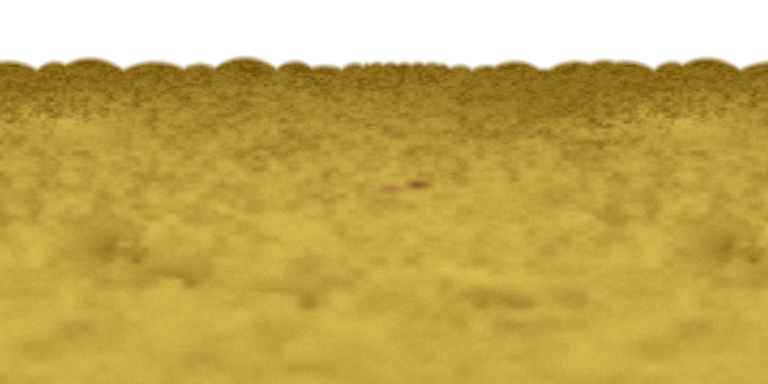
This texture is drawn by a WebGL 2 fragment shader. Its source:

```glsl
#version 300 es
precision highp float;
// Soft golden ground under a white sky, ending in a blurred scalloped rim.
// Wrapped band-limited noise grows coarser toward the viewer; broad elliptical
// patches add hollows and highlights, and the ground repeats sideways.

uniform vec2 u_resolution;
out vec4 outColor;

// Lengths are in canvas heights.
const float TILE = 1.607;           // width of one repeat
const float RIM_BASE = 0.819;       // height of the notches in the rim
const float RIM_BLUR = 0.011;
const float GRAIN_FAR = 0.011;      // lump size at the rim
const float GRAIN_NEAR = 0.085;     // lump size at the bottom
const float LUMP_CONTRAST = 0.85;
const float SPECK_CONTRAST = 0.13;
const vec3 SKY = vec3(1.0);
const vec3 OCHRE = vec3(0.55, 0.43, 0.11);
const vec3 GOLD = vec3(0.77, 0.67, 0.27);
const vec3 RUST = vec3(0.46, 0.24, 0.10);
const vec3 ROSE = vec3(0.62, 0.42, 0.25);

// Rim bumps: centre, half width, height.
const int BUMPS = 14;
const vec3 BUMP[BUMPS] = vec3[](
  vec3(0.021, 0.075, 0.020), vec3(0.143, 0.045, 0.019),
  vec3(0.234, 0.085, 0.028), vec3(0.404, 0.080, 0.019),
  vec3(0.521, 0.045, 0.014), vec3(0.638, 0.085, 0.030),
  vec3(0.768, 0.050, 0.020), vec3(0.846, 0.045, 0.009),
  vec3(0.924, 0.035, 0.015), vec3(1.198, 0.030, 0.010),
  vec3(1.268, 0.036, 0.009), vec3(1.341, 0.065, 0.020),
  vec3(1.500, 0.070, 0.020), vec3(1.575, 0.060, 0.023));

// Ground patches: centre and radii, with their change in tone.
const int PATCHES = 11;
const vec4 PATCH[PATCHES] = vec4[](
  vec4(0.28, 0.36, 0.07, 0.045), vec4(0.43, 0.285, 0.09, 0.030),
  vec4(0.74, 0.235, 0.10, 0.025), vec4(1.29, 0.215, 0.09, 0.025),
  vec4(1.50, 0.22, 0.06, 0.025), vec4(1.27, 0.27, 0.10, 0.030),
  vec4(0.38, 0.38, 0.07, 0.030), vec4(0.18, 0.67, 0.17, 0.035),
  vec4(1.42, 0.70, 0.25, 0.060), vec4(0.12, 0.76, 0.30, 0.030),
  vec4(1.50, 0.47, 0.15, 0.040));
const float PATCH_TONE[PATCHES] = float[](
  -0.70, -0.50, -0.38, -0.58, -0.36, 0.14, 0.18, 0.36, -0.28, -0.14, -0.16);

float hash(vec2 p) {
  vec3 q = fract(vec3(p.xyx) * 0.1031);
  q += dot(q, q.yzx + 33.33);
  return fract((q.x + q.y) * q.z);
}

// Value noise whose columns wrap after the given number of cells.
float wrappedNoise(vec2 p, float cells) {
  vec2 i = floor(p), f = fract(p);
  f = f * f * (3.0 - 2.0 * f);
  float x0 = mod(i.x, cells), x1 = mod(i.x + 1.0, cells);
  float low = mix(hash(vec2(x0, i.y)), hash(vec2(x1, i.y)), f.x);
  float high = mix(hash(vec2(x0, i.y + 1.0)), hash(vec2(x1, i.y + 1.0)), f.x);
  return mix(low, high, f.y) - 0.5;
}

// Octaves weighted around one lump size.
float lumps(vec2 p, float size) {
  float sum = 0.0, cells = 9.0;
  for (int i = 0; i < 6; i++) {
    float offBand = log2(TILE / cells / size);
    vec2 q = p * cells / TILE * vec2(1.0, 1.6) + vec2(0.0, 17.3 * float(i));
    sum += wrappedNoise(q, cells) * exp(-0.5 * offBand * offBand);
    cells *= 2.0;
  }
  return sum * 0.55;
}

float wrapOffset(float d) {
  return d - TILE * round(d / TILE);
}

float rimHeight(float x) {
  float rise = 0.0;
  for (int i = 0; i < BUMPS; i++) {
    float d = wrapOffset(x - BUMP[i].x) / BUMP[i].y;
    rise = max(rise, BUMP[i].z * (1.0 - d * d));
  }
  // A row of small teeth fills the gap between the larger bumps.
  float gap = smoothstep(0.93, 0.96, x) * (1.0 - smoothstep(1.14, 1.19, x));
  return RIM_BASE + max(rise, gap * (0.012 + 0.005 * abs(sin(x * 88.0))));
}

float spot(vec2 p, vec2 centre, vec2 radii) {
  vec2 d = (p - centre) / radii;
  return exp(-dot(d, d));
}

void main() {
  vec2 p = gl_FragCoord.xy / u_resolution.y;
  float nearness = 1.0 - clamp(p.y / RIM_BASE, 0.0, 1.0);
  float lump = lumps(p, mix(GRAIN_FAR, GRAIN_NEAR, pow(nearness, 1.1)));

  // Light falls off toward the rim; crevices are deeper than crests are high.
  float tone = 0.99 - 1.12 * pow(p.y / 0.82, 5.0);
  tone += LUMP_CONTRAST * (lump - 0.5 * lump * lump) * mix(1.0, 0.65, nearness);

  // Hollows and highlights with uneven outlines.
  vec2 warped = p + vec2(0.12, -0.06) * lump;
  for (int i = 0; i < PATCHES; i++) {
    vec2 d = warped - PATCH[i].xy;
    d.x = wrapOffset(d.x);
    tone += PATCH_TONE[i] * spot(d, vec2(0.0), PATCH[i].zw);
  }
  tone += SPECK_CONTRAST * wrappedNoise(p * 190.0, 1024.0);
  vec3 ground = mix(OCHRE, GOLD, clamp(tone, -0.45, 1.35));

  // Two small stains.
  ground = mix(ground, RUST, 0.72 * spot(p, vec2(1.088, 0.518), vec2(0.024, 0.011)));
  ground = mix(ground, ROSE, 0.65 * spot(p, vec2(1.018, 0.508), vec2(0.028, 0.012)));

  float rim = rimHeight(mod(p.x, TILE));
  float sky = smoothstep(-RIM_BLUR, RIM_BLUR, p.y - rim);
  outColor = vec4(mix(ground, SKY, sky), 1.0);
}
```
